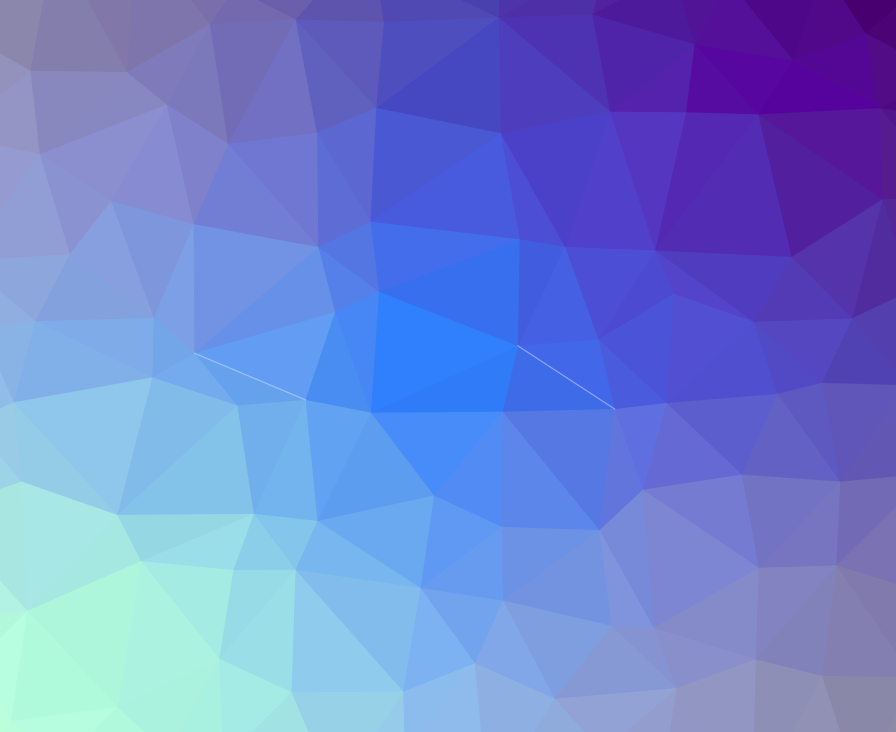
A Shadertoy shader for this background:

```glsl
const vec2 GRID = vec2(10.0, 8.0);

vec2 hash2(vec2 p) {
    vec2 q = vec2(dot(p, vec2(127.1, 311.7)), dot(p, vec2(269.5, 183.3)));
    return fract(sin(q) * 43758.5453);
}

float sat(float x) { return clamp(x, 0.0, 1.0); }

float cross2(vec2 a, vec2 b) { return a.x * b.y - a.y * b.x; }

// Twice the signed area, positive when counterclockwise
float area(vec2 a, vec2 b, vec2 c) { return cross2(b - a, c - a); }

// Five evenly spaced colour stops
vec3 ramp(float t, vec3 c0, vec3 c1, vec3 c2, vec3 c3, vec3 c4) {
    float s = t * 4.0;
    vec3 c = mix(c0, c1, sat(s));
    c = mix(c, c2, sat(s - 1.0));
    c = mix(c, c3, sat(s - 2.0));
    return mix(c, c4, sat(s - 3.0));
}

vec3 addGlow(vec3 base, vec2 uv, vec2 center, vec2 radius, vec3 tint, float strength) {
    vec2 d = (uv - center) / radius;
    return mix(base, tint, strength * exp(-dot(d, d)));
}

// Smooth colour field sampled once per facet
vec3 field(vec2 uv) {
    uv = clamp(uv, 0.0, 1.0);
    vec3 bottom = ramp(uv.x, vec3(.76, 1., .86), vec3(.64, .92, .89),
        vec3(.55, .73, .92), vec3(.58, .60, .79), vec3(.54, .53, .64));
    vec3 lower = ramp(uv.x, vec3(.66, .90, .89), vec3(.57, .84, .91),
        vec3(.38, .61, .96), vec3(.49, .53, .84), vec3(.47, .44, .69));
    vec3 middle = ramp(uv.x, vec3(.55, .72, .91), vec3(.43, .65, .94),
        vec3(.19, .48, .97), vec3(.31, .32, .85), vec3(.32, .26, .69));
    vec3 upper = ramp(uv.x, vec3(.59, .61, .82), vec3(.49, .51, .82),
        vec3(.27, .34, .86), vec3(.33, .20, .75), vec3(.33, .11, .56));
    vec3 top = ramp(uv.x, vec3(.55, .53, .67), vec3(.47, .42, .67),
        vec3(.29, .26, .70), vec3(.31, .09, .60), vec3(.29, .00, .44));
    vec3 color = ramp(uv.y, bottom, lower, middle, upper, top);
    color = addGlow(color, uv, vec2(.87, .88), vec2(.10, .09), vec3(.36, .0, .64), .9);
    color = addGlow(color, uv, vec2(.09, .09), vec2(.17, .15), vec3(.70, 1., .87), .8);
    return addGlow(color, uv, vec2(.495, .52), vec2(.08), vec3(.18, .49, .98), 1.);
}

// Replaces the random offset of one chosen cell
vec2 pin(vec2 offset, vec2 id, vec2 cell, vec2 fixedOffset) {
    return all(lessThan(abs(id - cell), vec2(0.5))) ? fixedOffset : offset;
}

vec2 vertex(vec2 id) {
    vec2 o = mix(vec2(.12), vec2(.88), hash2(id));
    // Corners of the bright central facet
    o = pin(o, id, vec2(4, 4), vec2(.23, .81));
    o = pin(o, id, vec2(5, 4), vec2(.78, .22));
    o = pin(o, id, vec2(4, 3), vec2(.14, .49));
    o = pin(o, id, vec2(5, 3), vec2(.61, .50));
    // Ends of the pale seams and their neighbours
    o = pin(o, id, vec2(6, 3), vec2(.86, .53));
    o = pin(o, id, vec2(6, 4), vec2(.68, .29));
    o = pin(o, id, vec2(2, 4), vec2(.17, .14));
    o = pin(o, id, vec2(3, 3), vec2(.41, .63));
    o = pin(o, id, vec2(3, 4), vec2(.74, .59));
    return id + o;
}

float edgeCover(vec2 p, vec2 a, vec2 b, float px) {
    return sat(0.5 + cross2(b - a, p - a) / (length(b - a) * px));
}

// Premultiplied facet colour with its coverage in w
vec4 facet(vec2 p, vec2 a, vec2 b, vec2 c, vec2 quadCenter, float px) {
    float cover = edgeCover(p, a, b, px) * edgeCover(p, b, c, px) * edgeCover(p, c, a, px);
    vec2 center = (a + b + c) / 3.0;
    float shade = (hash2(center).x - 0.5) * 0.025;
    vec3 color = field(mix(center, quadCenter, 0.25) / GRID) + shade;
    return vec4(color, 1.0) * cover;
}

// Splits a quad along its shorter valid diagonal
vec4 quad(vec2 p, vec2 id, float px) {
    vec2 a = vertex(id), b = vertex(id + vec2(1, 0));
    vec2 c = vertex(id + vec2(1, 1)), d = vertex(id + vec2(0, 1));
    vec2 center = (a + b + c + d) * 0.25;
    bool validAC = area(a, b, c) > 0.0 && area(a, c, d) > 0.0;
    bool validBD = area(a, b, d) > 0.0 && area(b, c, d) > 0.0;
    if (validAC && (!validBD || distance(a, c) < distance(b, d)))
        return facet(p, a, b, c, center, px) + facet(p, a, c, d, center, px);
    return facet(p, a, b, d, center, px) + facet(p, b, c, d, center, px);
}

float seam(vec2 p, vec2 a, vec2 b, float px) {
    vec2 ab = b - a;
    float d = length(p - a - ab * sat(dot(p - a, ab) / dot(ab, ab)));
    return 1.0 - smoothstep(0.0, 0.006 + px * 0.7, d);
}

void mainImage(out vec4 fragColor, in vec2 fragCoord) {
    vec2 p = fragCoord / iResolution.xy * GRID;
    float px = GRID.y / iResolution.y;

    // Every quad that can reach this point
    vec4 sum = vec4(0.0);
    for (int j = -1; j <= 0; j++)
        for (int i = -1; i <= 0; i++)
            sum += quad(p, floor(p) + vec2(i, j), px);
    vec3 color = sum.rgb / max(sum.w, 0.001);

    // Pale seams
    float line = seam(p, vertex(vec2(2, 4)), vertex(vec2(3, 3)), px)
               + seam(p, vertex(vec2(5, 4)), vertex(vec2(6, 3)), px);
    color = mix(color, vec3(0.80, 0.88, 1.0), 0.5 * sat(line));
    fragColor = vec4(clamp(color, 0.0, 1.0), 1.0);
}
```
